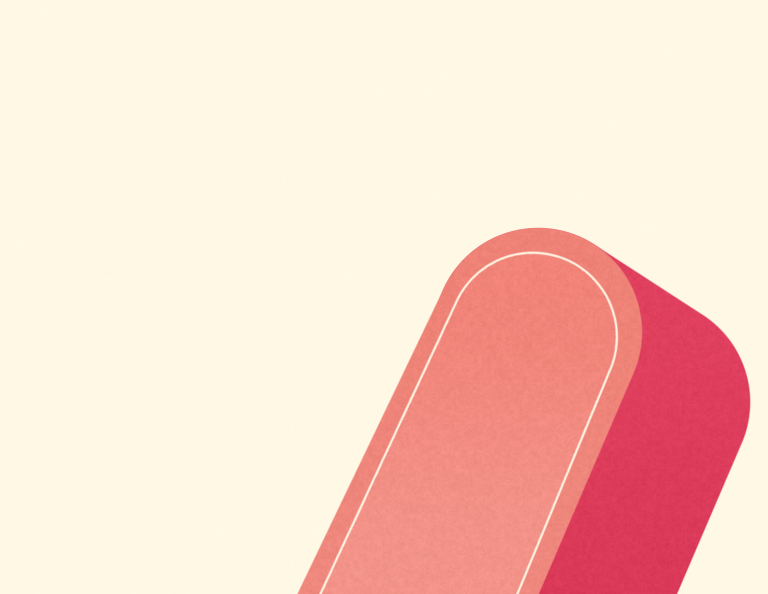
This background is drawn by a Shadertoy shader. Its source:

```glsl
// A slanted coral slab with a rounded end and a crimson side, on plain cream.
// Tapered capsule distances give the face, its inlaid line and the swept side;
// hashed value noise adds a fine print grain.

float hash(vec2 p) {
    vec3 q = fract(p.xyx * 0.1031);
    q += dot(q, q.yzx + 33.33);
    return fract((q.x + q.y) * q.z);
}

float valueNoise(vec2 p) {
    vec2 cell = floor(p), f = fract(p);
    f = f * f * (3.0 - 2.0 * f);
    return mix(mix(hash(cell), hash(cell + vec2(1, 0)), f.x),
               mix(hash(cell + vec2(0, 1)), hash(cell + vec2(1, 1)), f.x), f.y);
}

// Signed distance to a capsule whose radius runs from ra at a to rb at b
float capsule(vec2 p, vec2 a, vec2 b, float ra, float rb) {
    vec2 axis = b - a;
    float h = clamp(dot(p - a, axis) / dot(axis, axis), 0.0, 1.0);
    return length(p - a - axis * h) - mix(ra, rb, h);
}

void mainImage(out vec4 fragColor, in vec2 fragCoord) {
    vec2 p = fragCoord / iResolution.y;
    float soft = 1.0 / iResolution.y;
    float grain = 0.6 * valueNoise(p * 330.0) + 0.4 * valueNoise(p * 130.0) - 0.5;

    // Face, and the same shape swept down to the right for the side
    vec2 top = vec2(0.906, 0.441), foot = vec2(0.586, -0.264);
    vec2 depth = vec2(0.182, -0.118);
    float face = capsule(p, top, foot, 0.175, 0.191);
    float side = min(capsule(p - depth, top, foot, 0.175, 0.191),
                     capsule(p, top, top + depth, 0.175, 0.175));
    float inlay = capsule(p, vec2(0.897, 0.433), vec2(0.593, -0.259), 0.1415, 0.158);
    float line = abs(inlay + 0.0006 * grain) - 0.0019;

    // Paper
    vec3 cream = vec3(1.0, 0.973, 0.898);
    vec3 color = cream + 0.006 * grain;

    // Crimson side, a little deeper toward the foot
    vec3 crimson = mix(vec3(0.855, 0.225, 0.345), vec3(0.875, 0.25, 0.365),
                       smoothstep(0.0, 0.45, p.y));
    color = mix(color, crimson + 0.045 * grain, smoothstep(soft, -soft, side));

    // Coral face: warm rim, panel fading paler toward the foot
    float fade = smoothstep(0.52, 0.05, p.y);
    vec3 rim = mix(vec3(0.935, 0.51, 0.465), vec3(0.935, 0.53, 0.49), fade);
    vec3 panel = mix(vec3(0.945, 0.515, 0.475), vec3(0.95, 0.575, 0.535), fade);
    vec3 coral = mix(rim, panel, smoothstep(soft, -soft, inlay));
    color = mix(color, coral + 0.05 * grain, smoothstep(soft, -soft, face));

    // Thin cream inlay
    color = mix(color, cream, 0.95 * smoothstep(soft, -soft, line));
    fragColor = vec4(color, 1.0);
}
```
